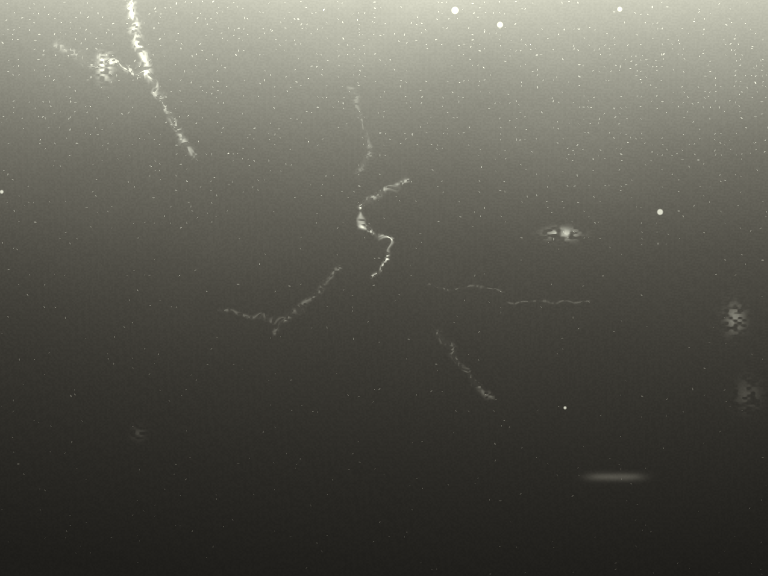
Write a Shadertoy shader that draws this texture.

```glsl
// Dusty, scratched dark slate lit by a soft glow along its upper edge.

float hash(vec2 p) {
    return fract(sin(dot(p, vec2(127.1, 311.7))) * 43758.5453);
}

float noise(vec2 p) {
    vec2 i = floor(p), f = fract(p);
    f = f * f * (3.0 - 2.0 * f);
    return mix(mix(hash(i), hash(i + vec2(1, 0)), f.x),
               mix(hash(i + vec2(0, 1)), hash(i + vec2(1, 1)), f.x), f.y);
}

float fbm(vec2 p) {
    float sum = 0.0, amp = 0.5;
    for (int i = 0; i < 4; i++) {
        sum += amp * noise(p);
        p = p * 2.03 + 7.1;
        amp *= 0.5;
    }
    return sum;
}

float segment(vec2 p, vec2 a, vec2 b) {
    vec2 d = b - a;
    return length(p - a - d * clamp(dot(p - a, d) / dot(d, d), 0.0, 1.0));
}

// Broken, flaky line
float scratch(vec2 p, vec2 a, vec2 b, float width) {
    float dist = segment(p, a, b);
    float flakes = smoothstep(0.4, 0.75, noise(p * 240.0) * 0.6 + noise(p * 75.0) * 0.4);
    return exp(-dist * dist / (width * width)) * (0.12 + flakes);
}

// Soft elliptical patch of powder
float smudge(vec2 p, vec2 center, vec2 size) {
    vec2 q = (p - center) / size;
    return exp(-dot(q, q)) * smoothstep(0.25, 0.75, noise(p * vec2(130.0, 230.0)));
}

float chip(vec2 p, vec2 center, float radius) {
    float edge = 1.0 / iResolution.y;
    return 1.0 - smoothstep(radius - edge, radius + edge, length(p - center));
}

// Jittered specks, one per grid cell
float dust(vec2 p, float cells, float density) {
    vec2 id = floor(p * cells);
    vec2 offset = 0.25 + 0.5 * vec2(hash(id + 3.7), hash(id + 9.2));
    vec2 d = p - (id + offset) / cells;
    float angle = 6.283 * hash(id + 5.1);
    d = vec2(dot(d, vec2(cos(angle), sin(angle))), dot(d, vec2(-sin(angle), cos(angle))) * 1.8);
    float radius = mix(0.0009, 0.0023, pow(hash(id + 1.3), 3.0));
    float spot = 1.0 - smoothstep(radius * 0.4, radius + 0.8 / iResolution.y, length(d));
    return spot * step(1.0 - density, hash(id)) * (0.3 + 0.7 * hash(id + 6.4));
}

float scratches(vec2 p) {
    p += 0.012 * (vec2(noise(p * 55.0), noise(p * 55.0 + 31.0)) - 0.5);
    // Upper left fracture
    float s = 0.4 * scratch(p, vec2(0.222, 1.0), vec2(0.257, 0.87), 0.008);
    s += 0.28 * scratch(p, vec2(0.257, 0.87), vec2(0.334, 0.73), 0.005);
    s += 0.35 * scratch(p, vec2(0.174, 0.9), vec2(0.255, 0.87), 0.007);
    s += 0.2 * scratch(p, vec2(0.1, 0.922), vec2(0.18, 0.88), 0.007);
    // Central hook
    s += 0.3 * scratch(p, vec2(0.703, 0.688), vec2(0.628, 0.637), 0.005);
    s += 0.3 * scratch(p, vec2(0.628, 0.637), vec2(0.628, 0.608), 0.003);
    s += 0.42 * scratch(p, vec2(0.628, 0.608), vec2(0.674, 0.583), 0.004);
    s += 0.42 * scratch(p, vec2(0.674, 0.583), vec2(0.677, 0.552), 0.003);
    s += 0.45 * scratch(p, vec2(0.677, 0.552), vec2(0.646, 0.523), 0.004);
    // Faint diagonals and horizontal scuffs
    s += 0.1 * scratch(p, vec2(0.611, 0.852), vec2(0.646, 0.731), 0.004);
    s += 0.14 * scratch(p, vec2(0.646, 0.731), vec2(0.616, 0.7), 0.004);
    s += 0.15 * scratch(p, vec2(0.59, 0.535), vec2(0.477, 0.424), 0.004);
    s += 0.17 * scratch(p, vec2(0.764, 0.418), vec2(0.85, 0.305), 0.005);
    s += 0.13 * scratch(p, vec2(0.382, 0.465), vec2(0.495, 0.441), 0.003);
    s += 0.1 * scratch(p, vec2(0.745, 0.502), vec2(0.877, 0.497), 0.002);
    s += 0.1 * scratch(p, vec2(0.885, 0.476), vec2(1.024, 0.474), 0.002);
    return s;
}

float marks(vec2 p) {
    float m = 0.5 * smudge(p, vec2(0.182, 0.884), vec2(0.012, 0.022));
    m += 0.5 * smudge(p, vec2(0.976, 0.594), vec2(0.025, 0.01));
    m += 0.25 * smudge(p, vec2(1.276, 0.447), vec2(0.016, 0.024));
    m += 0.1 * smudge(p, vec2(1.298, 0.314), vec2(0.02, 0.025));
    m += 0.08 * smudge(p, vec2(0.24, 0.248), vec2(0.012));
    m += 0.16 * exp(-pow(abs(p.x - 1.068) / 0.05, 4.0) - pow((p.y - 0.172) / 0.007, 2.0));
    m += 0.5 * chip(p, vec2(1.146, 0.632), 0.005);
    m += 0.6 * chip(p, vec2(0.981, 0.292), 0.0025);
    m += 0.5 * chip(p, vec2(0.003, 0.667), 0.003);
    m += 0.4 * chip(p, vec2(0.79, 0.982), 0.006);
    m += 0.4 * chip(p, vec2(0.868, 0.957), 0.005);
    return m + 0.4 * chip(p, vec2(1.076, 0.984), 0.004);
}

void mainImage(out vec4 fragColor, in vec2 fragCoord) {
    vec2 p = fragCoord / iResolution.y;
    float side = fragCoord.x / iResolution.x - 0.57;

    // Vertical light with dimmer sides
    float y = clamp(p.y + 0.015 - 0.16 * side * side, 0.0, 1.05);
    float light = 0.12 + 0.24 * y + 0.44 * y * y * y;
    light += (fbm(p * vec2(5.0, 7.0)) - 0.47) * 0.07 * y * y;
    light += 0.05 * exp(-pow((p.x - 0.72) / 0.18, 2.0)) * smoothstep(0.8, 1.0, p.y) * fbm(p * 22.0);

    // Fine grain and settled dust
    light += (noise(p * 380.0) - 0.5) * mix(0.015, 0.035, y);
    float density = 0.04 + 0.4 * smoothstep(0.5, 0.9, p.y) * fbm(p * 6.0 + 4.0);
    light += dust(p, 110.0, density) * mix(0.13, 0.28, y);
    light += dust(p + 3.3, 47.0, density * 0.5) * mix(0.18, 0.4, y);
    light += scratches(p) + marks(p);

    vec3 tint = mix(vec3(1.0, 0.97, 0.87), vec3(1.0, 1.0, 0.915), smoothstep(0.13, 0.7, light));
    fragColor = vec4(clamp(light * tint, 0.0, 1.0), 1.0);
}
```
